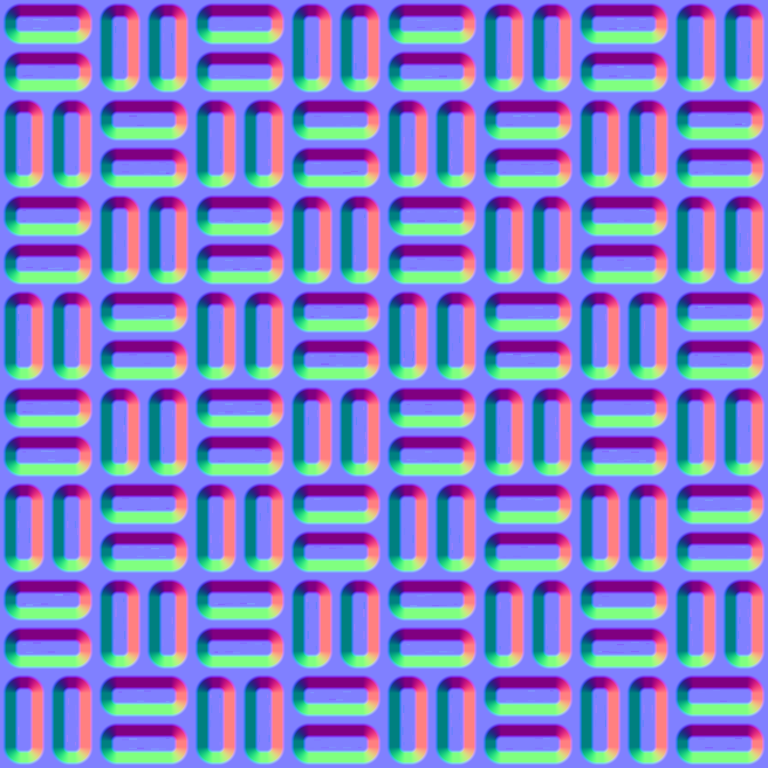
Give the GLSL for this texture map, as a Shadertoy shader.

```glsl
// Tangent-space normal map of a basket weave: paired bevelled bars, turned in alternate cells.

float hash(vec3 v) {
    return fract(sin(dot(v, vec3(12.9898, 78.233, 37.719))) * 43758.5453);
}

// Outward direction (xy) and depth below the rim (z) of a rounded bar.
vec3 barBevel(vec2 p) {
    float radius = 0.188;
    vec2 q = abs(p) - vec2(0.469, 0.219) + radius;
    vec2 outside = max(q, 0.0);
    float depth = radius - length(outside) - min(max(q.x, q.y), 0.0);
    return vec3(sign(p) * outside / max(length(outside), 1e-4), depth);
}

// Faint broken scratches along the long sides of the flat top.
float scratch(vec2 p, vec3 barId) {
    float side = p.y < 0.0 ? 0.0 : 1.0;
    float segment = floor(p.x * 13.0);
    vec3 key = barId + vec3(0.0, segment * 3.7, side * 5.3);
    float lineY = 0.035 + 0.025 * hash(key);
    float line = 1.0 - smoothstep(0.003, 0.012, abs(abs(p.y) - lineY));
    float worn = step(0.62, hash(key + 11.3));
    float ends = 1.0 - smoothstep(0.25, 0.28, abs(p.x));
    return line * worn * ends * (hash(key + 4.1) - 0.5);
}

void mainImage(out vec4 fragColor, in vec2 fragCoord) {
    // Eight by eight cells, wrapping at the borders
    vec2 grid = fract(fragCoord / iResolution.xy) * 8.0;
    vec2 cell = floor(grid);
    vec2 local = fract(grid);
    bool upright = mod(cell.x + cell.y, 2.0) < 0.5;
    if (upright) local = local.yx;

    // Two bars per cell, long axis along x
    float bar = floor(local.y * 2.0);
    vec2 p = vec2(local.x - 0.5, local.y - 0.25 - 0.5 * bar);

    // Steep slope between the rim and the flat top
    vec3 bevel = barBevel(p);
    float slope = smoothstep(-0.008, 0.036, bevel.z)
                * (1.0 - smoothstep(0.122, 0.164, bevel.z));
    vec2 tilt = bevel.xy * slope;
    tilt.y += 0.4 * scratch(p, vec3(cell, bar)) * (1.0 - slope);
    if (upright) tilt = tilt.yx;

    // Encode with green pointing down
    float up = sqrt(max(1.0 - dot(tilt, tilt), 0.0));
    vec3 normal = vec3(tilt.x, -tilt.y, up);
    fragColor = vec4(0.5 + 0.5 * normal, 1.0);
}
```
